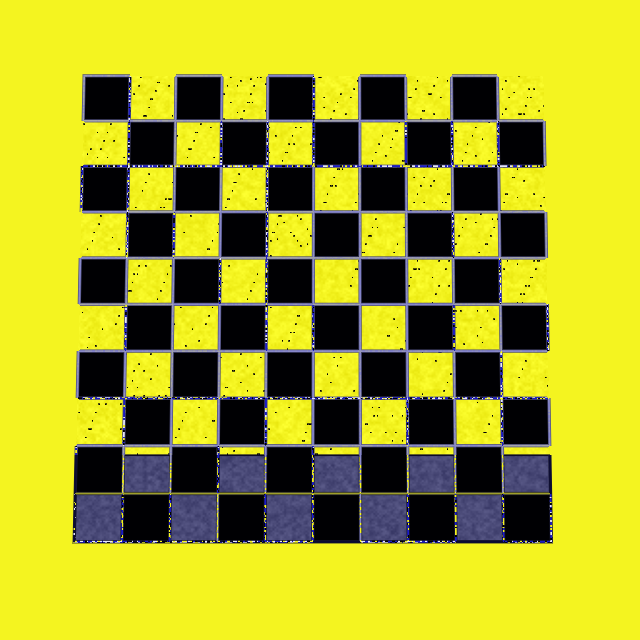
Write a WebGL 1 fragment shader that draws this pattern.

```glsl
precision highp float;

uniform vec2 u_resolution;

const float CELLS = 10.0;
const float CELL_SIZE = 0.073;   // canvas units
const float TEXELS = 384.0;      // resolution of the wear
const float SLATE_START = 8.2;   // board row where the shade begins

const vec3 YELLOW = vec3(0.955, 0.955, 0.125);
const vec3 BLACK = vec3(0.0, 0.0, 0.01);
const vec3 SLATE = vec3(0.29, 0.29, 0.47);
const vec3 GREY = vec3(0.65, 0.65, 0.66);
const vec3 LAVENDER = vec3(0.52, 0.52, 0.80);
const vec3 BLUE = vec3(0.11, 0.11, 0.78);

float hash(vec2 p) {
  return fract(sin(dot(p, vec2(127.1, 311.7))) * 43758.5453);
}

float noise(vec2 p) {
  vec2 i = floor(p);
  vec2 f = fract(p);
  f = f * f * (3.0 - 2.0 * f);
  return mix(mix(hash(i), hash(i + vec2(1.0, 0.0)), f.x),
             mix(hash(i + vec2(0.0, 1.0)), hash(i + 1.0), f.x), f.y);
}

// Coverage of a band around distance zero
float band(float d, float halfWidth, float px) {
  return clamp((halfWidth - abs(d)) / px + 0.5, 0.0, 1.0);
}

// Canvas to board cells, rows counted from the top, in mild perspective
vec2 boardCoords(vec2 uv) {
  float t = (0.8815 - uv.y) / 0.728;
  float left = mix(0.1315, 0.1160, t);
  float width = mix(0.7175, 0.7455, t);
  return CELLS * vec2((uv.x - left) / width, t * 0.7455 / width);
}

// Sparse square specks, their density differing per cell
float specks(vec2 uv, vec2 cell, float px) {
  vec2 texel = floor(uv * TEXELS);
  vec2 offset = abs(fract(uv * TEXELS) - 0.5);
  float density = mix(0.005, 0.022, hash(cell + 3.7));
  float on = 1.0 - step(density, hash(texel + 19.3));
  return on * band(max(offset.x, offset.y), 0.5, px * TEXELS);
}

// Broken edge: random dots along the line
vec3 dottedColor(float r) {
  vec3 c = mix(BLUE, BLACK, step(0.45, r));
  c = mix(c, YELLOW, step(0.62, r));
  return mix(c, vec3(0.9, 0.9, 0.98), step(0.78, r));
}

vec3 lightCell(vec2 uv, vec2 board, vec2 cell, float px) {
  float grain = noise(uv * 150.0) * 0.6 + noise(uv * 330.0) * 0.4 - 0.5;
  vec3 yellow = YELLOW + grain * vec3(0.10, 0.12, 0.16);
  yellow = mix(yellow, BLACK, specks(uv, cell, px));
  float depth = (board.y - SLATE_START) * CELL_SIZE;
  vec3 c = mix(yellow, SLATE + grain * 0.16, clamp(depth / px + 0.5, 0.0, 1.0));
  return mix(c, vec3(0.04, 0.04, 0.16), band(depth, 0.0013, px));
}

void main() {
  vec2 uv = gl_FragCoord.xy / u_resolution;
  float px = 1.0 / min(u_resolution.x, u_resolution.y);

  vec2 board = boardCoords(uv);
  vec2 cell = clamp(floor(board), 0.0, CELLS - 1.0);
  vec2 local = board - cell - 0.5;
  vec2 reach = abs(local);
  float edge = (max(reach.x, reach.y) - 0.5) * CELL_SIZE;
  bool isDark = mod(cell.x + cell.y, 2.0) < 0.5;
  bool isSlate = !isDark && board.y > SLATE_START;

  // Cell fill
  vec3 color = YELLOW;
  if (edge < 0.0) {
    color = isDark ? BLACK : lightCell(uv, board, cell, px);
  }

  // Nearest edge and the segment it belongs to
  bool vertical = reach.x > reach.y;
  vec2 axis = vertical ? vec2(1.0, 0.0) : vec2(0.0, 1.0);
  vec2 neighbour = cell + axis * sign(local);
  vec2 inner = clamp(neighbour, 0.0, CELLS - 1.0);
  bool rim = distance(inner, neighbour) > 0.5;
  float lineIndex = floor(dot(board, axis) + 0.5);
  float across = vertical ? cell.y : cell.x;

  // Verticals break up per segment, horizontals per whole line
  float wear = hash(vec2(lineIndex, across) + 41.0);
  bool dotted = vertical ? wear < 0.38 : abs(mod(lineIndex, 5.0) - 2.0) < 0.5;
  float grit = hash(floor(uv * TEXELS) + 7.1);

  // Worn outline of the dark cells and the shaded rows
  if (!rim || isDark || isSlate) {
    vec3 core = mix(GREY, LAVENDER, smoothstep(0.2, 0.8, wear * 0.6 + grit * 0.4));
    vec3 halo = SLATE;
    if (dotted) core = dottedColor(grit);
    if (board.y > SLATE_START) {
      halo = vec3(0.08, 0.08, 0.18);
      core = vertical ? mix(core, YELLOW, step(0.6, grit)) : vec3(0.62, 0.62, 0.16);
      if (rim) core = mix(vec3(0.04, 0.04, 0.2), dottedColor(grit), step(0.7, wear + grit * 0.5));
    }
    color = mix(color, halo, band(edge, 0.0025, px));
    color = mix(color, core, band(edge, 0.0014, px));
  }

  gl_FragColor = vec4(color, 1.0);
}
```
